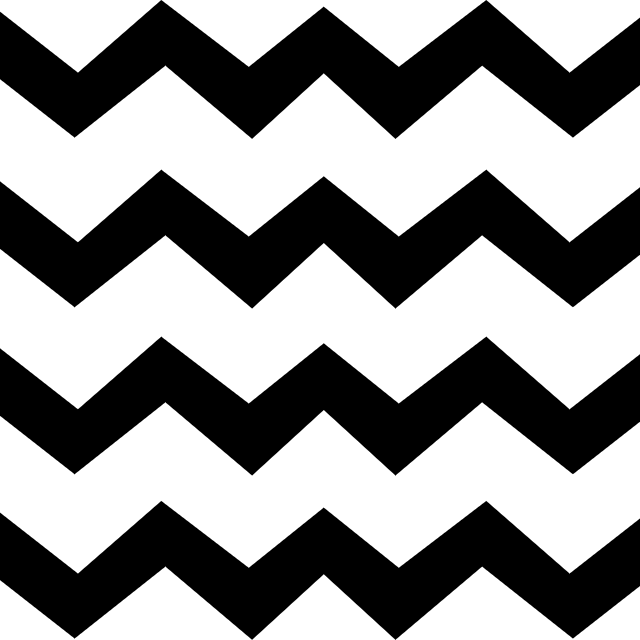
This pattern is drawn by a Shadertoy shader. Its source:

```glsl
const int ROWS = 4;
const int CORNERS = 5;
const float MIRROR_X = 0.5059;
const vec3 PAPER = vec3(1.0);
const vec3 INK = vec3(0.0);

// Corners as (distance from mirror axis, depth below row top)
const vec2 UPPER_EDGE[CORNERS] = vec2[](
    vec2(0.0, 0.0104), vec2(0.1172, 0.1045), vec2(0.2539, 0.0),
    vec2(0.3841, 0.1135), vec2(0.5059, 0.0182));
const vec2 LOWER_EDGE[CORNERS] = vec2[](
    vec2(0.0, 0.1146), vec2(0.1120, 0.2170), vec2(0.2474, 0.1026),
    vec2(0.3893, 0.2150), vec2(0.5059, 0.1237));

// Signed distance to a zigzag edge, positive below it
float belowEdge(vec2 p, vec2 corners[CORNERS]) {
    vec2 a = corners[0];
    vec2 b = corners[1];
    for (int i = 1; i < CORNERS - 1; i++) {
        if (p.x > corners[i].x) {
            a = corners[i];
            b = corners[i + 1];
        }
    }
    float slope = (b.y - a.y) / (b.x - a.x);
    return (p.y - a.y - slope * (p.x - a.x)) * inversesqrt(1.0 + slope * slope);
}

// Row spacing tightens slightly down the canvas
float rowTop(float row) {
    return row * (0.2672 - 0.0021 * row);
}

float bandCoverage(vec2 p, float pixel) {
    float inside = min(belowEdge(p, UPPER_EDGE), -belowEdge(p, LOWER_EDGE));
    return clamp(inside / pixel + 0.5, 0.0, 1.0);
}

void mainImage(out vec4 fragColor, in vec2 fragCoord) {
    vec2 uv = fragCoord / iResolution.xy;
    float pixel = 1.0 / min(iResolution.x, iResolution.y);

    // Mirror horizontally and measure depth from the top
    vec2 p = vec2(abs(uv.x - MIRROR_X), 1.0 - uv.y);

    float ink = 0.0;
    for (int row = 0; row < ROWS; row++) {
        vec2 local = p - vec2(0.0, rowTop(float(row)));
        ink = max(ink, bandCoverage(local, pixel));
    }
    fragColor = vec4(mix(PAPER, INK, ink), 1.0);
}
```
